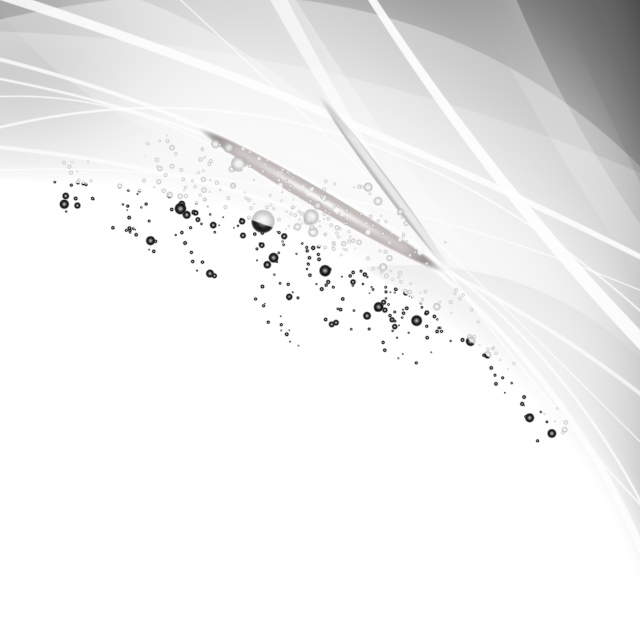
Give the GLSL for this background, as a Shadertoy shader.

```glsl
#define BUBBLES 440
#define SPECKS 45
#define CLUSTER 5.0
#define HILL_CENTRE vec2(0.0, 1.122)
#define HILL_RADII vec2(1.029, 0.842)
#define TOP_SHADE 0.60
#define LEFT_SHADE 0.26
#define RIGHT_SHADE 0.17
#define NEEDLE_TINT vec3(0.75, 0.72, 0.71)

float hash(float n) {
    return fract(sin(n * 12.9898 + 4.1) * 43758.5);
}

// Soft step across one pixel
float cover(float d) {
    float px = 1.0 / iResolution.x;
    return smoothstep(-px, px, d);
}

// Height of the white hill's rim at x
float rimY(float x) {
    float k = x / HILL_RADII.x;
    return HILL_CENTRE.y - HILL_RADII.y * sqrt(max(1.0 - k * k, 0.0));
}

// Signed distance to a bowed chord, and the position along it
vec2 arc(vec2 p, vec2 a, vec2 b, float bow) {
    float len = length(b - a);
    vec2 dir = (b - a) / len;
    vec2 q = p - a;
    float u = dot(q, dir) / len;
    float v = dot(q, vec2(-dir.y, dir.x)) - 4.0 * bow * u * (1.0 - u);
    float slope = 4.0 * bow * (1.0 - 2.0 * u) / len;
    return vec2(v * inversesqrt(1.0 + slope * slope), u);
}

// Translucent sheet with one crisp side
void veil(inout float shade, vec2 p, vec2 a, vec2 b, float bow, float tone, float alpha, vec2 reach) {
    vec2 s = arc(p, a, b, bow);
    float fade = exp(-max(s.x, 0.0) / reach.x) * smoothstep(reach.y, 0.0, s.y);
    shade = mix(shade, tone, alpha * fade * cover(s.x));
}

// White band whose half width runs from w.x to w.y
void ribbon(inout float shade, vec2 p, vec2 a, vec2 b, float bow, vec2 w, float alpha) {
    vec2 s = arc(p, a, b, bow);
    float halfWidth = mix(w.x, w.y, clamp(s.y, 0.0, 1.0));
    shade = mix(shade, 1.0, alpha * cover(halfWidth - abs(s.x)));
}

// Sphere: pale above the rim, black below it
void bubble(inout vec3 col, vec2 p, vec2 c, float r, float above) {
    float d = length(p - c);
    if (d > r + 0.004) return;
    float k = d / r;
    float pale = mix(0.95, 0.70, smoothstep(0.2, 1.0, k));
    float dark = mix(0.68, 0.07, smoothstep(0.0, 0.7, k)) + 0.2 * smoothstep(0.8, 1.0, k);
    float alpha = mix(0.95, 0.75, above) * cover(r - d);
    col = mix(col, vec3(mix(dark, pale, above)), alpha);
}

// Slim ellipse: x = inside distance, y = place along, z = place across
vec3 needle(vec2 p, vec2 a, vec2 b, float halfWidth) {
    float halfLen = 0.5 * length(b - a);
    vec2 dir = 0.5 * (b - a) / halfLen;
    vec2 q = p - 0.5 * (a + b);
    vec2 k = vec2(dot(q, dir) / halfLen, dot(q, vec2(-dir.y, dir.x)) / halfWidth);
    return vec3((1.0 - length(k)) * halfWidth, k);
}

float backdrop(vec2 p, float level) {
    float shade = 1.0 - TOP_SHADE * smoothstep(1.13, 1.75, level);
    shade -= LEFT_SHADE * exp(-p.x * p.x / 0.045) * smoothstep(0.29, 0.08, p.y);
    shade -= RIGHT_SHADE * exp((p.x - 1.0) / 0.07) * smoothstep(1.0, 1.08, level);
    shade -= 0.03 * smoothstep(1.0, 1.04, level);
    // Sheets
    veil(shade, p, vec2(0.0, 0.02), vec2(0.26, 0.215), 0.02, 0.5, 0.28, vec2(0.15, 1.1));
    veil(shade, p, vec2(0.22, 0.0), vec2(0.45, 0.13), -0.01, 1.0, 0.35, vec2(0.12, 4.0));
    veil(shade, p, vec2(0.47, 0.0), vec2(1.0, 0.26), -0.05, 1.0, 0.38, vec2(0.2, 3.0));
    veil(shade, p, vec2(0.33, 0.08), vec2(1.0, 0.27), -0.022, 1.0, 0.25, vec2(0.15, 3.0));
    veil(shade, p, vec2(0.462, 0.0), vec2(0.68, 0.32), 0.004, 1.0, 0.35, vec2(0.04, 3.0));
    veil(shade, p, vec2(0.742, 0.0), vec2(1.0, 0.43), 0.01, 0.6, 0.2, vec2(0.07, 1.5));
    veil(shade, p, vec2(0.807, 0.0), vec2(1.0, 0.35), 0.01, 1.0, 0.3, vec2(0.08, 3.0));
    veil(shade, p, vec2(1.0, 0.286), vec2(0.87, 0.0), 0.0, 0.45, 0.22, vec2(0.3, 4.0));
    veil(shade, p, vec2(1.0, 0.17), vec2(0.928, 0.0), 0.0, 0.45, 0.25, vec2(0.3, 4.0));
    veil(shade, p, vec2(0.69, 0.417), vec2(1.0, 0.56), -0.03, 0.7, 0.15, vec2(0.08, 4.0));
    // Bands and threads
    ribbon(shade, p, vec2(0.026, 0.0), vec2(1.0, 0.401), -0.02, vec2(0.008, 0.004), 0.85);
    ribbon(shade, p, vec2(0.0, 0.199), vec2(0.729, 0.293), -0.07, vec2(0.002, 0.0015), 0.8);
    ribbon(shade, p, vec2(0.0, 0.151), vec2(0.26, 0.195), -0.014, vec2(0.0012), 0.8);
    ribbon(shade, p, vec2(0.0, 0.266), vec2(0.3, 0.275), -0.005, vec2(0.001), 0.8);
    ribbon(shade, p, vec2(0.582, 0.0), vec2(1.0, 0.531), 0.016, vec2(0.006, 0.011), 0.9);
    ribbon(shade, p, vec2(0.436, 0.0), vec2(0.69, 0.41), 0.008, vec2(0.012, 0.002), 0.65);
    ribbon(shade, p, vec2(0.282, 0.0), vec2(1.0, 0.69), -0.005, vec2(0.001), 0.8);
    ribbon(shade, p, vec2(0.69, 0.43), vec2(1.0, 0.853), -0.03, vec2(0.003, 0.006), 0.8);
    ribbon(shade, p, vec2(0.7, 0.42), vec2(1.0, 0.782), -0.025, vec2(0.002), 0.8);
    ribbon(shade, p, vec2(0.6, 0.38), vec2(1.0, 0.615), -0.015, vec2(0.003), 0.7);
    return shade;
}

void mainImage(out vec4 fragColor, in vec2 fragCoord) {
    // Width units, measured down from the top left
    vec2 p = vec2(fragCoord.x, iResolution.y - fragCoord.y) / iResolution.x;
    float level = length((p - HILL_CENTRE) / HILL_RADII);
    float above = cover((level - 1.0) * HILL_RADII.y);
    vec3 col = vec3(mix(1.0, backdrop(p, level), above));

    // Two needles
    vec2 tipA = vec2(0.325, 0.209), tipB = vec2(0.679, 0.416);
    vec3 n = needle(p, vec2(0.509, 0.163), vec2(0.694, 0.411), 0.009);
    float outline = mix(0.25, 0.8, smoothstep(0.3, 0.9, abs(n.z + 0.2))) + 0.4 * smoothstep(-0.5, -1.0, n.y);
    col = mix(col, vec3(0.68), min(outline, 0.9) * cover(n.x));
    n = needle(p, tipA, tipB, 0.0145);
    float gleam = exp(-8.0 * n.z * n.z - 3.5 * n.y * n.y);
    vec3 body = mix(NEEDLE_TINT, vec3(0.98), gleam) - 0.22 * smoothstep(0.7, 1.0, abs(n.y));
    col = mix(col, body, 0.95 * cover(n.x));

    // Clustered bubbles along the rim
    for (int i = 0; i < BUBBLES; i++) {
        float id = float(i), group = floor(id / CLUSTER) + 700.0;
        float along = 0.5 * (hash(group) + hash(group + 0.37));
        float x = mix(0.04, 0.90, along) + 0.06 * (hash(id + 0.11) - 0.5);
        float spread = 0.03 + 0.11 * sin(3.1416 * along);
        float lift = hash(group + 0.53) + hash(group + 0.71) + hash(id + 0.23) - 1.5;
        float r = 0.0009 + 0.0022 * hash(id + 0.47) + 0.006 * pow(hash(id + 0.83), 9.0);
        bubble(col, p, vec2(x, rimY(x) + spread * lift), r, above);
    }
    // Largest bubbles
    bubble(col, p, vec2(0.411, 0.346), 0.018, above);
    bubble(col, p, vec2(0.373, 0.256), 0.012, above);
    bubble(col, p, vec2(0.486, 0.339), 0.012, above);
    bubble(col, p, vec2(0.282, 0.326), 0.009, above);
    bubble(col, p, vec2(0.508, 0.423), 0.009, above);
    bubble(col, p, vec2(0.651, 0.501), 0.0085, above);

    // White specks scattered over the long needle
    for (int i = 0; i < SPECKS; i++) {
        float id = float(i) + 1500.0;
        vec2 c = mix(tipA, tipB, hash(id)) + 0.035 * (vec2(hash(id + 0.3), hash(id + 0.6)) - 0.5);
        float r = 0.001 + 0.003 * pow(hash(id + 0.9), 3.0);
        col = mix(col, vec3(1.0), 0.8 * cover(r - length(p - c)));
    }
    fragColor = vec4(clamp(col, 0.0, 1.0), 1.0);
}
```
